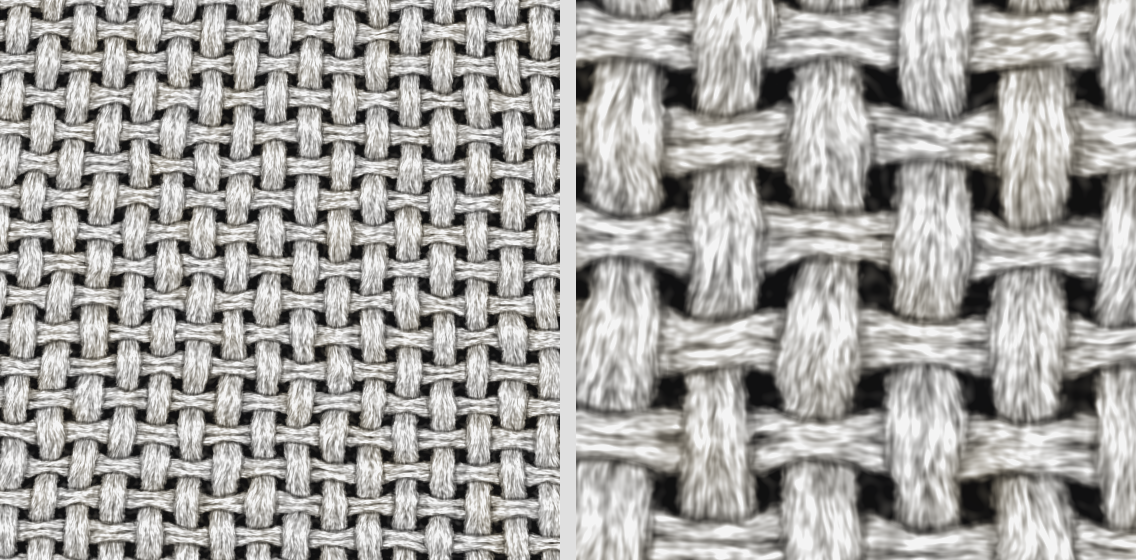
Left, the full canvas; right, a detail of the centre.
Reproduce this texture procedurally as a WebGL 1 fragment shader.

```glsl
precision highp float;
// Coarse undyed plain-weave cloth: plump warp yarns cross thin weft floats that fan out
// beside them. Each cell is one crossing; a checkerboard picks the upper yarn, cosines give
// its rise and fall, and gradient noise bends the yarns, frays them and draws their fibres.

uniform vec2 u_resolution;

#define ROWS 16.6          // weft yarns from bottom to top
#define PITCH_BOTTOM 0.0655 // warp spacing at the lower edge
#define PITCH_TOP 0.0580   // warp spacing at the upper edge
#define WARP_HALF 0.345    // half widths, in cells
#define WEFT_HALF 0.325
#define SOFTNESS 0.05      // edge blur, in cells
#define WOBBLE 0.15        // wandering of the yarns
#define FIBRE 0.33         // contrast of the fibres
#define SLIT 0.62          // depth of the dark slits beside a float
#define HOLE_COLOR vec3(0.035, 0.035, 0.04)
#define LINEN_COLOR vec3(0.955, 0.955, 0.955)
#define TAN_SHIFT vec3(0.0, 0.018, 0.055)

const float PI = 3.14159;

vec2 gradientAt(vec2 p) {
  vec2 h = vec2(dot(p, vec2(127.1, 311.7)), dot(p, vec2(269.5, 183.3)));
  return 2.0 * fract(sin(h) * 43758.5) - 1.0;
}

// Gradient noise, roughly -1 to 1
float noise(vec2 p) {
  vec2 i = floor(p), f = p - i;
  vec2 s = f * f * f * (f * (f * 6.0 - 15.0) + 10.0);
  vec2 e = vec2(1.0, 0.0);
  float low = mix(dot(gradientAt(i), f), dot(gradientAt(i + e.xy), f - e.xy), s.x);
  float high = mix(dot(gradientAt(i + e.yx), f - e.yx), dot(gradientAt(i + 1.0), f - 1.0), s.x);
  return 1.4 * mix(low, high, s.y);
}

// Half width of a yarn, with irregular spinning
float yarnWidth(float base, float along, float swell, float seed) {
  return base * (1.0 + swell + 0.22 * noise(vec2(along * 0.9, seed * 7.37)));
}

// Rounded body with two plies and fibres; chevron slants the fibres away from the axis
float yarnShade(float across, float along, float width, float lift, float seed,
                float chevron) {
  float p = across / width;
  float body = sqrt(max(1.0 - p * p, 0.0));
  float bend = 0.7 * noise(vec2(along * 1.3, seed * 3.71));
  float ply = abs(sin(PI * (p + 1.0) + bend));
  vec2 q = vec2(across * 12.0, along * 3.2 + chevron * abs(across) + seed * 5.3);
  float fibre = noise(q) + 0.8 * noise(q * vec2(1.7, 2.3) + 17.0);
  return 0.48 + 0.17 * body + 0.13 * lift + 0.19 * ply + FIBRE * fibre;
}

// Dark line where the two strands of a float part
float strandGap(float p, float along, float seed) {
  float line = 0.3 * noise(vec2(along * 1.3, seed * 4.1));
  float opened = smoothstep(-0.3, 0.4, noise(vec2(along * 1.7 + 31.0, seed * 2.9)));
  return opened * (1.0 - smoothstep(0.06, 0.28, abs(p - line)));
}

void main() {
  vec2 uv = gl_FragCoord.xy / u_resolution;

  // Cloth coordinates: leaning, slightly spreading warp and gently sloping weft
  float axis = mix(0.462, 0.502, uv.y);
  float slope = mix(0.024, 0.008, uv.y);
  vec2 cloth = vec2((uv.x - axis) / mix(PITCH_BOTTOM, PITCH_TOP, uv.y) + 7.5,
                    (uv.y + slope * (uv.x - 0.5)) * ROWS - 0.18);
  cloth += WOBBLE * vec2(noise(cloth * 0.45 + 3.0), noise(cloth * 0.45 + 47.0));
  cloth += 0.06 * vec2(noise(cloth * 1.7 + 71.0), noise(cloth * 1.7 + 23.0));

  // Crossing cell, and which yarn lies on top
  vec2 cell = floor(cloth);
  vec2 local = cloth - cell - 0.5;
  float weftOver = mod(cell.x + cell.y, 2.0);
  float facing = 2.0 * weftOver - 1.0;
  float weftLift = facing * cos(PI * local.x);
  float warpLift = -facing * cos(PI * local.y);

  // Yarn outlines with a frayed edge; a weft float tightens where it rides on top
  float warpSeed = cell.x + 3.3, weftSeed = cell.y + 41.7;
  float snug = 1.0 + 0.08 * (0.5 - uv.x);
  float warpWidth = snug * yarnWidth(WARP_HALF, cloth.y, 0.06 * warpLift, warpSeed);
  float weftWidth = snug * yarnWidth(WEFT_HALF, cloth.x, -0.40 * max(weftLift, 0.0), weftSeed);
  float hair = 0.05 * noise(cloth * 6.0) + 0.03 * noise(cloth * 13.0);
  float warpEdge = abs(local.x) - warpWidth + hair;
  float weftEdge = abs(local.y) - weftWidth + 0.6 * hair;
  float soft = max(SOFTNESS, ROWS / min(u_resolution.x, u_resolution.y));
  float warpCover = 1.0 - smoothstep(-soft, soft, warpEdge);
  float weftCover = 1.0 - smoothstep(-soft, soft, weftEdge);

  // Yarn tones, lit from above, with broken dark slits on whichever passes below
  float warpTone = yarnShade(local.x, cloth.y, warpWidth, warpLift, warpSeed, 3.5);
  float weftTone = yarnShade(local.y, cloth.x, weftWidth, weftLift, weftSeed, 0.0);
  warpTone += 0.06 * sin(2.0 * PI * local.y) * (1.0 - weftOver);
  weftTone -= 0.30 * strandGap(local.y / weftWidth, cloth.x, weftSeed);
  float broken = SLIT * (0.75 + 0.6 * noise(cloth * vec2(2.3, 4.0) + 53.0));
  warpTone *= 1.0 - broken * weftOver * (1.0 - smoothstep(0.02, 0.12, weftEdge));
  weftTone *= 1.0 - 0.8 * broken * (1.0 - weftOver) * (1.0 - smoothstep(0.0, 0.10, warpEdge));

  // Stack the yarns over the dark holes
  float holeTone = 0.03 + 0.25 * max(noise(cloth * 6.0 + 9.0), 0.0);
  float warpFirst = mix(mix(holeTone, warpTone, warpCover), weftTone, weftCover);
  float weftFirst = mix(mix(holeTone, weftTone, weftCover), warpTone, warpCover);
  float tone = mix(weftFirst, warpFirst, weftOver);
  tone += 0.09 * noise(cloth * 11.0 + 61.0) * max(warpCover, weftCover);
  tone = clamp(tone, 0.0, 1.0);

  // Warm tan in the half tones, stronger on some stretches of yarn
  float warmth = smoothstep(-0.4, 0.7, noise(cloth * 0.9 + 83.0));
  vec3 color = mix(HOLE_COLOR, LINEN_COLOR, tone);
  color -= TAN_SHIFT * 4.0 * tone * (1.0 - tone) * (0.25 + warmth);
  gl_FragColor = vec4(color, 1.0);
}
```
